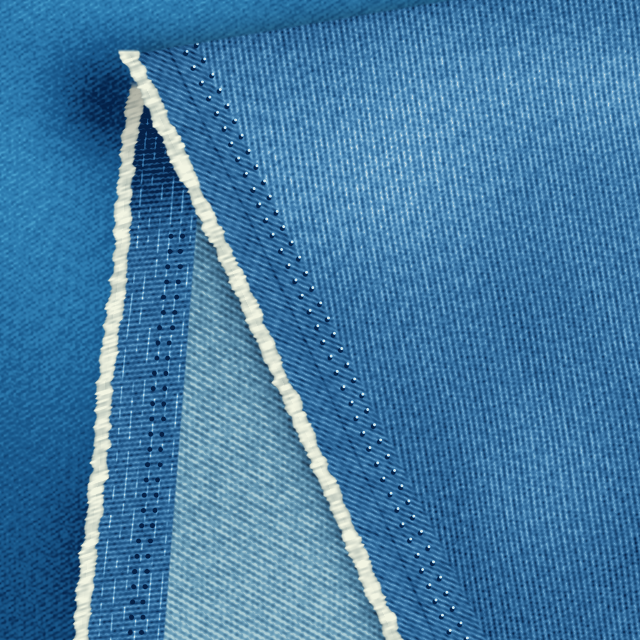
Write a WebGL 1 fragment shader that draws this texture.

```glsl
precision highp float;
uniform vec2 u_resolution;

#define WALE_COUNT 108.0
#define TWILL_COUNT 92.0
#define RIB_COUNT 125.0
#define HOLE_COUNT 42.0
#define HOLE_RADIUS 0.0036
#define FRINGE_WIDTH 0.0125
#define TUFT_COUNT 75.0
#define GRAIN 0.26
#define TAU 6.2831853

float hash(vec2 p) {
  return fract(sin(dot(p, vec2(127.1, 311.7))) * 43758.5453);
}

float noise(vec2 p) {
  vec2 i = floor(p), f = fract(p);
  f = f * f * (3.0 - 2.0 * f);
  return mix(mix(hash(i), hash(i + vec2(1, 0)), f.x),
             mix(hash(i + vec2(0, 1)), hash(i + vec2(1, 1)), f.x), f.y);
}

// Indigo tones from deep shade to bare white thread
vec3 indigo(float v) {
  vec3 c = mix(vec3(0.02, 0.13, 0.28), vec3(0.13, 0.34, 0.53), smoothstep(0.0, 0.32, v));
  c = mix(c, vec3(0.25, 0.49, 0.68), smoothstep(0.28, 0.56, v));
  c = mix(c, vec3(0.44, 0.67, 0.82), smoothstep(0.52, 0.78, v));
  return mix(c, vec3(0.86, 0.92, 0.92), smoothstep(0.74, 1.05, v));
}

float glow(vec2 p, vec2 centre, vec2 size) {
  vec2 d = (p - centre) / size;
  return exp(-dot(d, d));
}

float band(float d, float halfWidth, float soft) {
  return 1.0 - smoothstep(halfWidth - soft, halfWidth + soft, abs(d));
}

// Edges of the cloth as x for a depth t measured from the top
float foldEdge(float t) {
  return 0.234 + 0.45 * (t - 0.15) + 0.007 * sin(3.7 * (t - 0.15));
}
float leftEdge(float t) { return 0.212 - 0.1 * (t - 0.143) + 0.002 * sin(t * 19.0); }
float hemEdge(float t) { return 0.306 - 0.079 * (t - 0.365); }

// Ridges along u, broken into short threads along v
float weave(float u, float v) {
  float ridge = cos(TAU * u);
  float thread = cos(TAU * (v + 0.5 * floor(u)));
  return 0.16 * ridge + 0.05 * thread + GRAIN * (noise(vec2(u * 2.0, v * 1.5)) - 0.5);
}

// Punched hole: x is darkness, y is the glint beside it
vec2 hole(vec2 d, float px) {
  float dark = 1.0 - smoothstep(HOLE_RADIUS - px, HOLE_RADIUS + px, length(d));
  float glint = 1.0 - smoothstep(0.0012, 0.0012 + 1.5 * px, length(d - vec2(0.002, 0.003)));
  return vec2(dark, glint);
}

// Frayed white strip: rgb and coverage
vec4 fringe(float d, float t, float seed, float px) {
  float tuft = noise(vec2(t * TUFT_COUNT, seed + sign(d) * 5.0));
  float strand = noise(vec2(t * TUFT_COUNT * 3.6 + d * 90.0, seed + d * 70.0));
  float reach = FRINGE_WIDTH + 0.007 * (tuft - 0.5) + 0.004 * (strand - 0.5);
  float light = 0.62 + 0.5 * strand - 0.3 * smoothstep(0.5, 1.1, abs(d) / reach);
  light += 0.14 * (tuft - 0.5);
  return vec4(mix(vec3(0.38, 0.47, 0.48), vec3(0.95, 0.96, 0.89), clamp(light, 0.0, 1.0)),
              band(d, reach, 1.2 * px));
}

void main() {
  vec2 uv = gl_FragCoord.xy / u_resolution;
  float px = 1.0 / u_resolution.y;
  float t = 1.0 - uv.y;
  vec2 p = vec2(uv.x, t);
  float fold = foldEdge(t), left = leftEdge(t), hem = hemEdge(t);
  float dFold = (p.x - fold) * 0.912, dLeft = p.x - left;
  float cloud = noise(p * 6.0) - 0.5;
  float speck = noise(p * 260.0) - 0.5;

  // Smooth cloth behind
  float tone = 0.47 + 0.08 * cloud + 0.2 * speck;
  tone += 0.12 * glow(p, vec2(0.03, 0.28), vec2(0.13, 0.2)) + 0.1 * glow(p, vec2(0.15, 0.0), vec2(0.3, 0.05));
  tone -= 0.42 * glow(p, vec2(0.165, 0.16), vec2(0.085, 0.085));
  tone -= 0.24 * smoothstep(0.45, 0.95, t) + 0.12 * exp(-abs(dLeft) * 22.0) * smoothstep(0.1, 0.25, t);
  tone += 0.05 * cos(TAU * WALE_COUNT * (p.x * 0.6 + p.y));
  vec3 color = indigo(tone) * vec3(0.72, 1.0, 1.02);

  // Pale reverse side with diagonal twill
  float twill = weave((p.y - 0.55 * p.x) * TWILL_COUNT, (p.x + 0.5 * p.y) * 100.0);
  float pale = 0.68 + 0.14 * smoothstep(0.4, 1.0, t) + 1.15 * twill + 0.08 * cloud;
  pale -= 0.5 * exp(-max(-dFold - 0.01, 0.0) * 55.0);
  vec3 reverse = mix(indigo(pale), vec3(0.36, 0.51, 0.56) * (0.55 + 0.75 * pale), 0.5);

  // Left selvedge with ribs, white stitch rows and holes
  float across = (p.x - left) / (hem - left);
  float ribs = weave((t + 0.1 * p.x) * RIB_COUNT, across * 15.0);
  float selvedge = 0.4 + 0.9 * ribs;
  float row = abs(fract(across * 7.0) - 0.5) / 7.0 * (hem - left);
  float dash = smoothstep(0.25, 0.6, noise(vec2(floor(across * 7.0) * 9.0, t * 110.0)));
  selvedge += 0.42 * dash * band(row, 0.0012, px) * step(0.2, across);
  float cell = floor(t * HOLE_COUNT);
  float tc = (cell + 0.5) / HOLE_COUNT;
  for (int i = 0; i < 2; i++) {
    float off = 0.076 + 0.018 * float(i) + 0.003 * (hash(vec2(cell, float(i))) - 0.5);
    vec2 h = hole(vec2(p.x - leftEdge(tc) - off, tc - t), px);
    selvedge = mix(selvedge, -0.1, h.x * step(0.36, t));
  }
  selvedge -= 0.5 * (1.0 - smoothstep(0.16, 0.42, t));
  float inner = smoothstep(-px, px, dLeft) * smoothstep(-px, px, -dFold);
  vec3 under = mix(indigo(selvedge), reverse, smoothstep(-0.002, 0.002, p.x - hem));
  color = mix(color, under, inner);

  // Folded flap with lengthwise wales
  float wales = weave((p.x - 0.17 * t + 0.008 * cloud) * WALE_COUNT, (t + 0.3 * p.x) * 150.0);
  float flap = 0.47 + wales + 0.12 * cloud + 0.1 * speck;
  flap += 0.17 * glow(p, vec2(0.55, 0.25), vec2(0.22, 0.16)) + 0.13 * glow(p, vec2(0.95, 0.12), vec2(0.3, 0.1));
  flap += 0.08 * glow(p, vec2(0.87, 0.72), vec2(0.15, 0.12)) - 0.1 * smoothstep(0.6, 1.0, t);

  // Ribbed selvedge of the flap
  float outer = 0.31 + 0.49 * (t - 0.08);
  float ribbed = 0.42 + 0.95 * weave((t - 0.42 * p.x) * RIB_COUNT, (p.x - fold) * 95.0);
  ribbed -= 0.14 * band(p.x - fold - 0.064, 0.002, 0.002);
  flap = mix(ribbed, flap, smoothstep(-0.006, 0.006, p.x - outer));
  for (int i = 0; i < 2; i++) {
    float shift = 0.5 * float(i);
    float id = floor(t * HOLE_COUNT + shift);
    float th = (id + 0.5 - shift) / HOLE_COUNT;
    float off = 0.089 + 0.022 * float(i) + 0.004 * (hash(vec2(id, 7.0)) - 0.5);
    vec2 h = hole(vec2(p.x - foldEdge(th) - off, th - t), px);
    flap = mix(flap, -0.1, 0.9 * h.x);
    flap = mix(flap, 1.05, h.y);
  }
  float crest = t - (0.085 - 0.17 * (p.x - 0.206));
  flap -= 0.12 * exp(-max(crest, 0.0) * 60.0);
  color *= 1.0 - 0.25 * exp(-abs(crest) * 45.0) * smoothstep(0.15, 0.25, p.x) * (1.0 - inner);
  float onFlap = smoothstep(-px, px, dFold) * smoothstep(-0.003, 0.003, crest);
  color = mix(color, indigo(flap), onFlap);

  // Frayed edges, the fold lying on top
  vec4 lower = fringe(dLeft, t, 3.0, px);
  lower.a *= smoothstep(0.125, 0.14, t) * (1.0 - onFlap);
  color = mix(color, lower.rgb * mix(0.72, 1.0, smoothstep(0.12, 0.3, t)), lower.a);
  vec4 upper = fringe(dFold, t, 17.0, px);
  color = mix(color, upper.rgb, upper.a * smoothstep(0.076, 0.082, t));
  gl_FragColor = vec4(clamp(color, 0.0, 1.0), 1.0);
}
```
